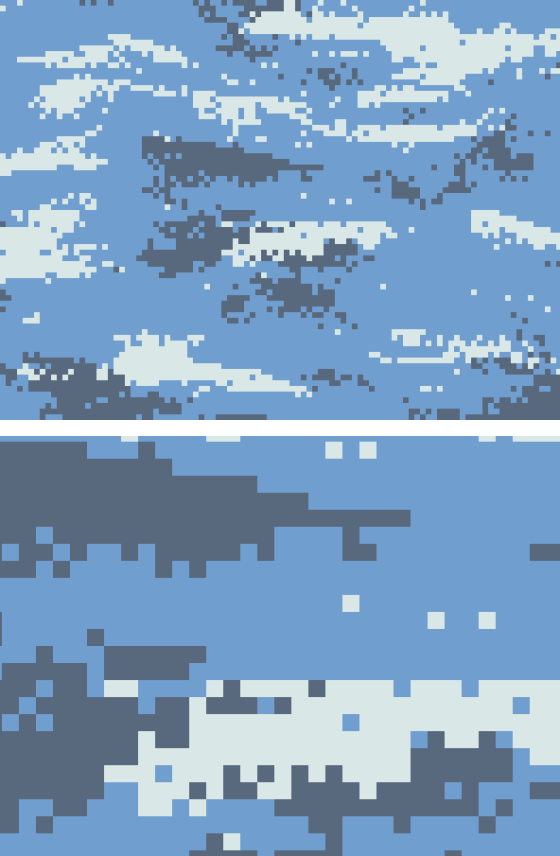
Top, the full canvas; bottom, a detail of the centre.
A Shadertoy shader for this pattern:

```glsl
// Blocky digital camouflage: slate patches and pale streaks on a sky blue ground.

#define CELL_ROWS 74.0   // square cells per canvas height
#define DARK_CUT  0.62   // higher means fewer slate patches
#define LIGHT_CUT 1.23   // higher means fewer pale streaks
#define SPECK     0.80   // strength of the loose single cells
#define DRIFT     0.80   // how much the slate gathers low on the canvas
#define AVOID     0.50   // how strongly streaks keep clear of patches
#define SLANT     0.06   // fall of the streaks to the right
#define WARP      1.80   // waviness of the streaks, in cells

const vec3 SKY   = vec3(0.44, 0.62, 0.81);
const vec3 SLATE = vec3(0.35, 0.41, 0.49);
const vec3 PALE  = vec3(0.85, 0.91, 0.90);

float hash(vec2 p) {
    vec3 q = fract(p.xyx * 0.1031);
    q += dot(q, q.yzx + 33.33);
    return fract((q.x + q.y) * q.z);
}

// Value noise with zero mean and unit variance; grain is its size in cells.
float noise(vec2 p, vec2 grain, float seed) {
    p = p / grain + seed;
    vec2 i = floor(p);
    vec2 f = fract(p);
    f = f * f * (3.0 - 2.0 * f);
    float low  = mix(hash(i), hash(i + vec2(1, 0)), f.x);
    float high = mix(hash(i + vec2(0, 1)), hash(i + vec2(1, 1)), f.x);
    return (mix(low, high, f.y) - 0.5) * 4.66;
}

// Mostly faint per-cell jitter with a few strong outliers.
float speck(vec2 cell, float seed) {
    float h = 2.0 * hash(cell + seed) - 1.0;
    return SPECK * h * h * h;
}

vec3 cellColour(vec2 cell) {
    vec2 p = cell;
    p.y += SLANT * p.x + WARP * noise(cell, vec2(26, 18), 11.3);

    // Broad patches with ragged borders
    float dark = 0.55 * noise(p, vec2(34, 20), 23.7)
               + 0.80 * noise(p, vec2(15, 6), 47.1)
               + 0.30 * noise(p, vec2(5, 2), 71.9)
               + DRIFT * (0.5 - cell.y / CELL_ROWS)
               + speck(cell, 131.0);

    // Long thin streaks in the gaps between patches
    float light = 0.50 * noise(p, vec2(30, 9), 89.3)
                + 0.80 * noise(p, vec2(20, 3.2), 103.6)
                + 0.30 * noise(p, vec2(6, 1.6), 157.2)
                - AVOID * dark
                + speck(cell, 211.0);

    vec3 colour = dark > DARK_CUT ? SLATE : SKY;
    return light > LIGHT_CUT ? PALE : colour;
}

void mainImage(out vec4 fragColor, in vec2 fragCoord) {
    float pixel = CELL_ROWS / iResolution.y;
    vec2 p = fragCoord * pixel;

    // Blend the four cells around the nearest corner over one pixel
    vec2 corner = floor(p + 0.5);
    vec2 w = clamp((p - corner) / pixel + 0.5, 0.0, 1.0);
    vec3 below = mix(cellColour(corner - 1.0), cellColour(corner - vec2(0, 1)), w.x);
    vec3 above = mix(cellColour(corner - vec2(1, 0)), cellColour(corner), w.x);
    fragColor = vec4(mix(below, above, w.y), 1.0);
}
```
